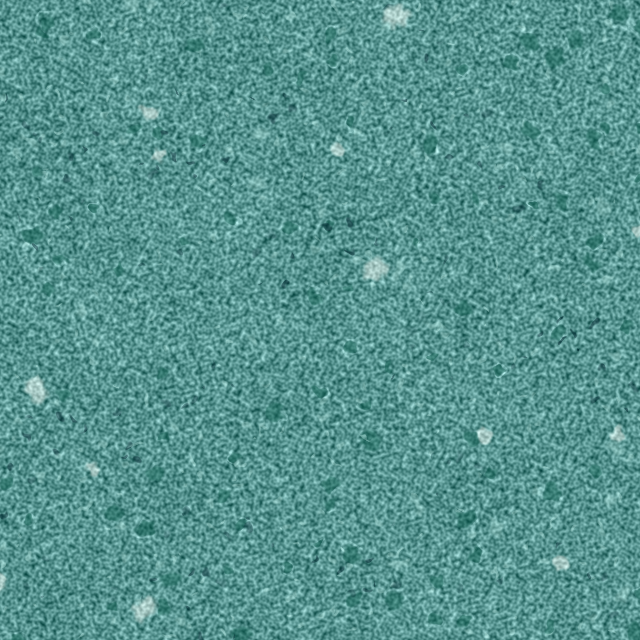
This texture is drawn by a three.js fragment shader. Its source:

```glsl
varying vec2 vUv;

const vec3 BASE_TEAL = vec3(0.338, 0.578, 0.564);
const vec3 GRAIN_TINT = vec3(1.0, 0.96, 0.98);
const vec3 GREEN_CHIP = vec3(0.16, 0.44, 0.40);
const vec3 DARK_FLECK = vec3(0.10, 0.28, 0.30);
const vec3 PALE_GRAIN = vec3(0.58, 0.79, 0.77);
const vec3 WHITE_CHIP = vec3(0.76, 0.86, 0.84);

vec2 hash2(vec2 p, float seed) {
  vec3 q = fract(vec3(p.xyx + seed * 7.31) * vec3(0.1031, 0.1030, 0.0973));
  q += dot(q, q.yzx + 33.33);
  return fract((q.xx + q.yz) * q.zy);
}

vec2 rotate(vec2 p, float angle) {
  float c = cos(angle);
  float s = sin(angle);
  return vec2(c * p.x - s * p.y, s * p.x + c * p.y);
}

float cornerSlope(vec2 cell, vec2 offset, float seed) {
  float angle = 6.2832 * hash2(cell, seed).x;
  return dot(vec2(cos(angle), sin(angle)), offset);
}

float gradientNoise(vec2 p, float seed) {
  vec2 i = floor(p);
  vec2 f = fract(p);
  vec2 u = f * f * f * (f * (f * 6.0 - 15.0) + 10.0);
  vec2 e = vec2(1.0, 0.0);
  float low = mix(cornerSlope(i, f, seed), cornerSlope(i + e, f - e, seed), u.x);
  float high = mix(cornerSlope(i + e.yx, f - e.yx, seed),
                   cornerSlope(i + 1.0, f - 1.0, seed), u.x);
  return mix(low, high, u.y);
}

// Relative distance to the nearest scattered ellipse: 0 at centre, 1 at edge
float scatter(vec2 p, float cells, float radius, float chance, float stretch, float seed) {
  vec2 q = p * cells;
  vec2 home = floor(q);
  float nearest = 4.0;
  for (int y = -1; y <= 1; y++) {
    for (int x = -1; x <= 1; x++) {
      vec2 cell = home + vec2(float(x), float(y));
      vec2 place = hash2(cell, seed);
      vec2 shape = hash2(cell, seed + 3.7);
      vec2 pick = hash2(cell, seed + 8.2);
      vec2 d = rotate(q - cell - place, 6.2832 * shape.x);
      d.y *= mix(1.0, stretch, pick.y);
      float size = radius * mix(0.6, 1.35, shape.y);
      if (pick.x < chance) nearest = min(nearest, length(d) / size);
    }
  }
  return nearest;
}

float fill(float d, float softness) {
  return 1.0 - smoothstep(1.0 - softness, 1.0 + softness, d);
}

void main() {
  vec2 uv = vUv;

  // Fine grain in rotated layers, over a faint broad mottle
  float fine = gradientNoise(rotate(uv, 0.5) * 178.0, 1.0);
  float medium = gradientNoise(rotate(uv, 1.1) * 105.0, 2.0);
  float coarse = gradientNoise(rotate(uv, 0.8) * 42.0, 3.0);
  float mottle = gradientNoise(uv * 7.0 + 3.0, 4.0);
  float grain = 0.33 * fine + 0.22 * medium + 0.08 * coarse + 0.04 * mottle;
  vec3 color = BASE_TEAL + GRAIN_TINT * grain;

  // Wobbled coordinates make the chip outlines irregular
  vec2 wobble = vec2(gradientNoise(uv * 75.0, 5.0), gradientNoise(uv * 75.0, 6.0));
  vec2 p = uv + 0.009 * wobble;

  // Small pale grains
  float pale = fill(scatter(p, 45.0, 0.23, 0.17, 1.9, 11.0), 0.45);
  color = mix(color, PALE_GRAIN + 0.6 * grain, 0.6 * pale);

  // Green chips, partly edged with a light rim
  float chip = scatter(p, 14.0, 0.17, 0.42, 1.7, 21.0);
  float rim = fill(abs(chip - 1.35) / 0.22, 0.6);
  float rimPatch = smoothstep(0.0, 0.3, gradientNoise(uv * 30.0, 7.0));
  color += 0.13 * rim * rimPatch * GRAIN_TINT;
  color = mix(color, GREEN_CHIP + 0.4 * grain, 0.75 * fill(chip, 0.25));

  // Dark flecks gathered in loose clusters
  float cluster = smoothstep(-0.1, 0.3, gradientNoise(uv * 6.0 + 1.7, 8.0));
  float fleck = fill(scatter(p, 38.0, 0.21, 0.22, 2.4, 31.0), 0.4);
  color = mix(color, DARK_FLECK + 0.5 * grain, 0.75 * fleck * cluster);

  // Thin light splinters and a few whitish chips
  float splinter = fill(scatter(p, 16.0, 0.22, 0.12, 6.0, 41.0), 0.4);
  color = mix(color, PALE_GRAIN + 0.5 * grain, 0.55 * splinter);
  float white = fill(scatter(p, 9.0, 0.14, 0.12, 1.5, 51.0), 0.35);
  color = mix(color, WHITE_CHIP + 0.6 * grain, 0.75 * white);

  gl_FragColor = vec4(clamp(color, 0.0, 1.0), 1.0);
}
```
